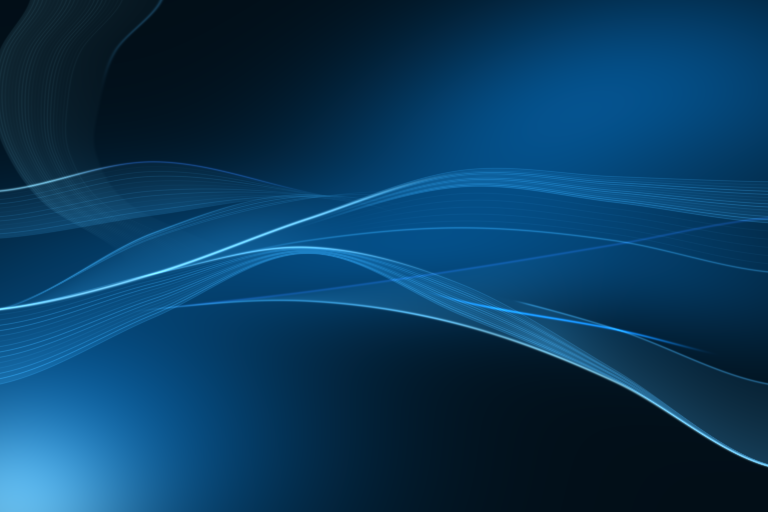
A WebGL 2 fragment shader for this background:

```glsl
#version 300 es
precision highp float;
// Flowing translucent ribbons and fine light lines over a deep blue glow.
uniform vec2 u_resolution;
out vec4 fragColor;

const vec3 NIGHT = vec3(0.006, 0.055, 0.09);
const vec3 AZURE = vec3(0.012, 0.27, 0.47);
const vec3 SKY = vec3(0.24, 0.58, 0.80);
const vec3 ICE = vec3(0.60, 0.85, 0.92);
const vec3 VIOLET = vec3(0.12, 0.26, 0.65);
const vec3 SMOKE = vec3(0.22, 0.36, 0.40);

// Smooth curve through six evenly spaced heights; returns height and slope.
vec2 spline(float t, vec3 a, vec3 b) {
  float k[6] = float[6](a.x, a.y, a.z, b.x, b.y, b.z);
  int i = clamp(int(floor(t * 5.0)), 0, 4);
  float f = t * 5.0 - float(i);
  float p0 = k[max(i - 1, 0)], p1 = k[i], p2 = k[i + 1], p3 = k[min(i + 2, 5)];
  float c1 = 0.5 * (p2 - p0);
  float c2 = p0 - 2.5 * p1 + 2.0 * p2 - 0.5 * p3;
  float c3 = 0.5 * (p3 - p0) + 1.5 * (p1 - p2);
  return vec2(p1 + f * (c1 + f * (c2 + f * c3)), 5.0 * (c1 + f * (2.0 * c2 + 3.0 * f * c3)));
}

// Soft elliptical light, tilted by an angle.
float glow(vec2 p, vec2 center, vec2 radius, float angle) {
  vec2 d = p - center;
  float c = cos(angle), s = sin(angle);
  d = vec2(c * d.x + s * d.y, c * d.y - s * d.x) / radius;
  return exp(-dot(d, d));
}

// Window that fades in around a and out around b.
float span(float x, float a, float b, float soft) {
  return smoothstep(a - soft, a + soft, x) * (1.0 - smoothstep(b - soft, b + soft, x));
}

// Thin line; the slope keeps its thickness even.
float stroke(float y, vec2 curve, float width) {
  float d = (y - curve.x) / sqrt(1.0 + curve.y * curve.y * 0.44);
  float w = max(width, 0.6 / u_resolution.y);
  return exp(-d * d / (w * w));
}

// Evenly spread lines between two curves.
float fan(float y, vec2 low, vec2 high, int count, float width) {
  float sum = 0.0;
  for (int i = 0; i < count; i++) {
    float f = float(i) / float(count - 1);
    sum += stroke(y, mix(low, high, f), width) * (0.6 + 0.4 * sin(f * 19.0));
  }
  return min(sum, 1.3);
}

// Translucent sheet between two heights, denser toward the lower edge.
float sheet(float y, float low, float high) {
  float inside = smoothstep(low - 0.003, low + 0.003, y) * (1.0 - smoothstep(high - 0.003, high + 0.003, y));
  return inside * mix(1.0, 0.3, clamp((y - low) / max(high - low, 0.01), 0.0, 1.0));
}

vec3 backdrop(vec2 p) {
  vec3 c = NIGHT;
  c += AZURE * 0.80 * glow(p, vec2(1.02, 0.76), vec2(0.46, 0.23), 0.35);
  c += AZURE * 0.50 * glow(p, vec2(1.50, 0.80), vec2(0.42, 0.24), 0.0);
  c += AZURE * 0.50 * glow(p, vec2(0.72, 0.50), vec2(0.60, 0.13), -0.05);
  c += AZURE * 0.34 * glow(p, vec2(1.36, 0.46), vec2(0.42, 0.17), -0.2);
  c += AZURE * 1.10 * glow(p, vec2(0.12, 0.14), vec2(0.50, 0.36), 0.0);
  c += vec3(0.37, 0.42, 0.39) * glow(p, vec2(0.02, 0.0), vec2(0.23, 0.18), 0.0);
  return c;
}

// Pale curling plume in the upper left, drawn sideways.
vec3 plume(vec2 uv) {
  float t = (1.0 - uv.y) * 2.0;
  vec2 left = spline(t, vec3(0.04, 0.0, -0.01), vec3(0.01, 0.06, 0.16));
  vec2 right = spline(t, vec3(0.21, 0.15, 0.13), vec3(0.125, 0.17, 0.30));
  float fade = 1.0 - smoothstep(0.7, 1.05, t);
  float lines = fan(uv.x, left, mix(left, right, 0.7), 24, 0.0012);
  float veil = sheet(uv.x, left.x, right.x);
  float rim = stroke(uv.x, right, 0.0025) * (1.0 - smoothstep(0.05, 0.4, t));
  return fade * (SMOKE * (0.12 * lines + 0.24 * veil) + SKY * 0.25 * rim);
}

vec3 ribbons(vec2 uv) {
  float x = uv.x, y = uv.y;
  vec2 crest = spline(x, vec3(0.396, 0.465, 0.572), vec3(0.662, 0.643, 0.615));
  vec2 crestTop = spline(x, vec3(0.396, 0.468, 0.575), vec3(0.667, 0.655, 0.645));
  vec2 crestLow = spline(x, vec3(0.38, 0.45, 0.56), vec3(0.635, 0.605, 0.565));
  vec2 sweepTop = spline(x, vec3(0.396, 0.465, 0.517), vec3(0.445, 0.278, 0.092));
  vec2 sweepLow = spline(x, vec3(0.25, 0.38, 0.505), vec3(0.385, 0.258, 0.09));
  vec2 hem = spline(x, vec3(0.35, 0.396, 0.412), vec3(0.366, 0.255, 0.09));
  vec2 wave = spline(x, vec3(0.627, 0.684, 0.625), vec3(0.56, 0.50, 0.46));
  vec2 waveLow = spline(x, vec3(0.535, 0.58, 0.615), vec3(0.56, 0.50, 0.46));
  vec2 hill = spline(x, vec3(0.396, 0.545, 0.62), vec3(0.54, 0.43, 0.41));
  vec2 arch = spline(x, vec3(0.40, 0.535, 0.612), vec3(0.63, 0.62, 0.60));
  vec2 drift = spline(x, vec3(0.43, 0.47, 0.53), vec3(0.555, 0.53, 0.469));
  vec2 ray = spline(x, vec3(0.36, 0.396, 0.43), vec3(0.473, 0.522, 0.574));
  vec2 blade = spline(x, vec3(0.58, 0.54, 0.49), vec3(0.437, 0.358, 0.25));
  vec2 spur = spline(x, vec3(0.60, 0.55, 0.50), vec3(0.412, 0.357, 0.29));

  // Veils
  vec3 c = SKY * 0.24 * sheet(y, hem.x, ray.x) * span(x, 0.26, 0.72, 0.12);
  c += SKY * 0.32 * sheet(y, hem.x, blade.x) * span(x, 0.68, 1.2, 0.05);
  c += SKY * 0.18 * sheet(y, waveLow.x, wave.x) * span(x, -0.2, 0.32, 0.1);
  c += SKY * 0.20 * sheet(y, sweepTop.x, hill.x) * span(x, 0.02, 0.38, 0.1);
  c += SKY * 0.14 * sheet(y, sweepLow.x, sweepTop.x) * span(x, -0.3, 0.8, 0.1);
  c += SKY * 0.14 * sheet(y, crestLow.x, crestTop.x) * span(x, 0.5, 1.2, 0.1);

  // Fans of fine lines
  c += SKY * 0.22 * fan(y, crestLow, crestTop, 14, 0.0012) * span(x, 0.46, 1.3, 0.1);
  c += SKY * 0.23 * fan(y, sweepLow, sweepTop, 15, 0.0013);
  c += SKY * 0.11 * fan(y, waveLow, wave, 12, 0.0012) * span(x, -0.3, 0.42, 0.1);
  c += SKY * 0.16 * fan(y, hill, arch, 6, 0.0012) * span(x, 0.06, 0.46, 0.08);
  c += SKY * 0.07 * fan(y, drift, crestLow, 7, 0.0012) * span(x, 0.5, 1.2, 0.1);

  // Bright edges
  c += ICE * 0.70 * stroke(y, crest, 0.0027) * span(x, -0.2, 0.50, 0.12);
  c += ICE * 0.50 * stroke(y, sweepTop, 0.0024) * span(x, 0.26, 0.50, 0.12);
  c += ICE * 0.60 * stroke(y, hem, 0.0026) * span(x, 0.52, 1.2, 0.2);
  c += SKY * 0.35 * stroke(y, hem, 0.002) * span(x, 0.22, 0.6, 0.06);
  c += ICE * 0.55 * stroke(y, wave, 0.0024) * span(x, -0.3, 0.12, 0.06);
  c += VIOLET * 0.35 * stroke(y, wave, 0.002) * span(x, 0.12, 0.36, 0.06);
  c += SKY * 0.30 * stroke(y, hill, 0.002) * span(x, 0.0, 0.28, 0.08);
  c += SKY * 0.28 * stroke(y, drift, 0.002) * span(x, 0.35, 1.2, 0.1);
  c += VIOLET * 0.30 * stroke(y, ray, 0.0024) * span(x, 0.24, 1.2, 0.05);
  c += SKY * 0.40 * stroke(y, blade, 0.002) * span(x, 0.68, 1.2, 0.015);
  c += vec3(0.04, 0.36, 0.68) * stroke(y, spur, 0.0024) * span(x, 0.60, 0.88, 0.06);
  return c;
}

void main() {
  vec2 uv = gl_FragCoord.xy / u_resolution;
  vec3 color = backdrop(vec2(uv.x * 1.5, uv.y));
  color += (plume(uv) + ribbons(uv)) * (1.0 - 0.35 * color);
  fragColor = vec4(min(color, 1.0), 1.0);
}
```
